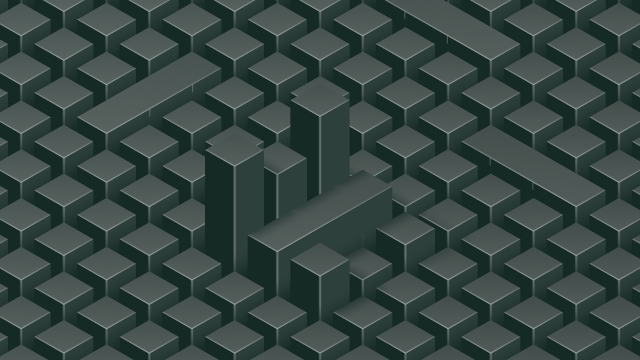
Give the GLSL for this background, as a WebGL 2 fragment shader.

```glsl
#version 300 es
precision highp float;

uniform vec2 u_resolution;
out vec4 outColor;

struct Block { vec2 center; vec2 halfSize; float height; };
struct Hit { float z; vec2 local; vec2 halfSize; int face; };

const int TOP = 0, RIGHT = 1, LEFT = 2;
const int SAMPLES = 3;

// Half a lattice cell on screen, in canvas heights
const vec2 STEP = vec2(0.1186, 0.0678);
const vec2 ORIGIN = vec2(0.0, -0.029);

// Footprints, in lattice cells
const vec2 CUBE = vec2(0.346);
const vec2 LONG_U = vec2(1.346, 0.346);
const vec2 LONG_V = vec2(0.346, 1.346);

const vec3 DARK = vec3(0.085, 0.165, 0.145);
const vec3 SIDE = vec3(0.18, 0.25, 0.235);
const vec3 TOP_BACK = vec3(0.27, 0.315, 0.305);
const vec3 TOP_FRONT = vec3(0.335, 0.375, 0.365);
const vec3 EDGE = vec3(0.62, 0.65, 0.645);

// Blocks that rise above, or join, the regular cubes
const int BLOCK_COUNT = 9;
const Block BLOCKS[BLOCK_COUNT] = Block[BLOCK_COUNT](
  Block(vec2(0, 0), CUBE, 1.85),
  Block(vec2(0, 1), CUBE, 1.16),
  Block(vec2(0, 2), CUBE, 1.83),
  Block(vec2(1, 1), LONG_V, 0.58),
  Block(vec2(2, 2), CUBE, 0.58),
  Block(vec2(2, 0), CUBE, 0.22),
  Block(vec2(-4, 0), LONG_V, 0.002),
  Block(vec2(2, -3), LONG_U, 0.002),
  Block(vec2(-2, -5), LONG_U, 0.002));

// Screen position to lattice axes: u runs right-down, v left-down
vec2 toLattice(vec2 p) {
  vec2 s = (p - ORIGIN) / STEP;
  return 0.5 * vec2(s.x - s.y, -s.x - s.y);
}

// Keep the highest surface along the isometric view ray
void trace(vec2 q, Block block, inout Hit hit) {
  vec2 g = q - block.center + block.height;
  vec2 over = g - block.halfSize;
  float drop = max(max(over.x, over.y), 0.0);
  float z = block.height - drop;
  vec2 local = g - drop;
  if (any(lessThan(local, -block.halfSize)) || z <= hit.z) return;
  int face = drop <= 0.0 ? TOP : (over.x > over.y ? RIGHT : LEFT);
  hit = Hit(z, local, block.halfSize, face);
}

float boxDistance(vec2 p, vec2 halfSize) {
  vec2 d = abs(p) - halfSize;
  return length(max(d, 0.0)) + min(max(d.x, d.y), 0.0);
}

// Soft shadow a block drops on surfaces below its top
float shadow(vec2 ground, float z, Block block) {
  float d = boxDistance(ground - block.center - vec2(0.22, -0.2), block.halfSize);
  return smoothstep(0.42, -0.08, d) * smoothstep(0.05, 0.4, block.height - z);
}

float edgeLine(float d) {
  return smoothstep(0.04, 0.012, d);
}

vec3 shadeTop(Hit hit, float shade, vec2 p) {
  float slope = (hit.local.x + hit.local.y) / (hit.halfSize.x + hit.halfSize.y);
  vec3 color = mix(TOP_BACK, TOP_FRONT, 0.5 + 0.5 * slope);
  color *= 1.0 - 0.05 * (p.x - p.y);
  color = mix(color, DARK, 0.72 * shade);
  vec2 along = 0.5 + 0.5 * hit.local / hit.halfSize;
  vec2 rim = hit.halfSize - hit.local;
  float glint = max(edgeLine(rim.y) * mix(0.45, 0.95, along.x),
                    edgeLine(rim.x) * mix(0.3, 0.9, along.y));
  return mix(color, EDGE, glint * (1.0 - 0.4 * shade));
}

vec3 shadeSide(Hit hit) {
  float lit = hit.face == RIGHT ? smoothstep(-0.7, 0.05, hit.z) : 0.0;
  vec2 rim = hit.halfSize - hit.local;
  float corner = edgeLine(hit.face == RIGHT ? rim.y : rim.x);
  return mix(mix(DARK, SIDE, lit), EDGE, 0.5 * corner * smoothstep(-0.6, 0.1, hit.z));
}

vec3 scene(vec2 p) {
  vec2 q = toLattice(p);
  Hit hit = Hit(-9.0, vec2(0), CUBE, LEFT);
  // Regular cubes in the nearby cells
  for (int i = -2; i <= 0; i++)
    for (int j = -2; j <= 0; j++)
      trace(q, Block(round(q) + vec2(i, j), CUBE, 0.0), hit);
  for (int i = 0; i < BLOCK_COUNT; i++) trace(q, BLOCKS[i], hit);
  if (hit.face != TOP) return shadeSide(hit);
  float shade = 0.0;
  for (int i = 0; i < BLOCK_COUNT; i++)
    shade = max(shade, shadow(q + hit.z, hit.z, BLOCKS[i]));
  return shadeTop(hit, shade, p);
}

void main() {
  // Average a small sample grid to smooth the edges
  vec3 color = vec3(0);
  for (int i = 0; i < SAMPLES * SAMPLES; i++) {
    vec2 offset = (vec2(i % SAMPLES, i / SAMPLES) + 0.5) / float(SAMPLES) - 0.5;
    color += scene((gl_FragCoord.xy + offset - 0.5 * u_resolution) / u_resolution.y);
  }
  outColor = vec4(color / float(SAMPLES * SAMPLES), 1.0);
}
```
